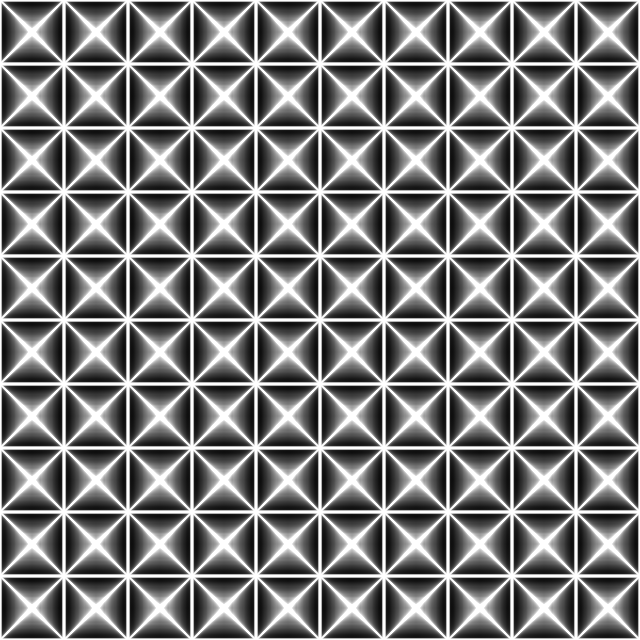
Give the GLSL for this pattern, as a three.js fragment shader.

```glsl
varying vec2 vUv;

const float REPEATS = 10.0;          // cells across and down
const float GRID_CORE = 0.012;       // half width of the solid grid line, in cells
const float GRID_FADE = 0.042;       // distance at which the grid line ends
const float RAY_CENTRE = 0.015;      // diagonal glow radius at the cell centre
const float RAY_CORNER = 0.009;      // diagonal glow radius at the corners
const float FACE_PEAK = 0.70;        // face brightness at the apex
const float FACE_SLOPE = 1.60;       // loss of brightness towards the rim
const float FACE_FLOOR = 0.025;
const float BOTTOM_LIGHT = 0.03;     // extra light on the lower face
const float BANDS = 32.0;            // fine bands per cell
const float BAND_STRENGTH = 0.09;
const float CELL_VARIATION = 0.012;

float hash(vec2 p) {
    return fract(sin(dot(p, vec2(127.1, 311.7))) * 4375.85);
}

// Smooth one-dimensional noise, separate for each seed
float bandNoise(float x, float seed) {
    float i = floor(x);
    float f = smoothstep(0.0, 1.0, fract(x));
    return mix(hash(vec2(i, seed)), hash(vec2(i + 1.0, seed)), f);
}

// Four sloping faces with fine bands parallel to the rim
float pyramidFaces(vec2 p, float rise) {
    bool sideFace = abs(p.x) > abs(p.y);
    float along = sideFace ? p.x : p.y;
    float band = bandNoise(along * BANDS, sideFace ? 3.0 : 8.0) - 0.5;
    float light = max(FACE_PEAK - FACE_SLOPE * rise, FACE_FLOOR);
    light *= 1.0 + 2.0 * BAND_STRENGTH * band;
    float lower = sideFace ? 0.0 : smoothstep(0.0, 0.25, -p.y);
    return light + BOTTOM_LIGHT * lower * smoothstep(0.5, 0.38, rise);
}

// Glowing diagonals, wider near the centre
float diagonalGlow(vec2 p, float rise) {
    float dist = abs(abs(p.x) - abs(p.y)) * 0.7071;
    float radius = mix(RAY_CENTRE, RAY_CORNER, 2.0 * rise);
    return radius / max(dist, 0.001);
}

void main() {
    vec2 grid = vUv * REPEATS;
    vec2 cell = mod(floor(grid), REPEATS);
    vec2 p = fract(grid) - 0.5;
    float rise = max(abs(p.x), abs(p.y));

    float light = pyramidFaces(p, rise) + diagonalGlow(p, rise);
    light += CELL_VARIATION * (hash(cell) - 0.5);

    // Soft white lattice on the cell borders
    float lattice = 1.0 - smoothstep(GRID_CORE, GRID_FADE, 0.5 - rise);
    light = mix(min(light, 1.0), 1.0, lattice);

    gl_FragColor = vec4(vec3(clamp(light, 0.0, 1.0)), 1.0);
}
```
